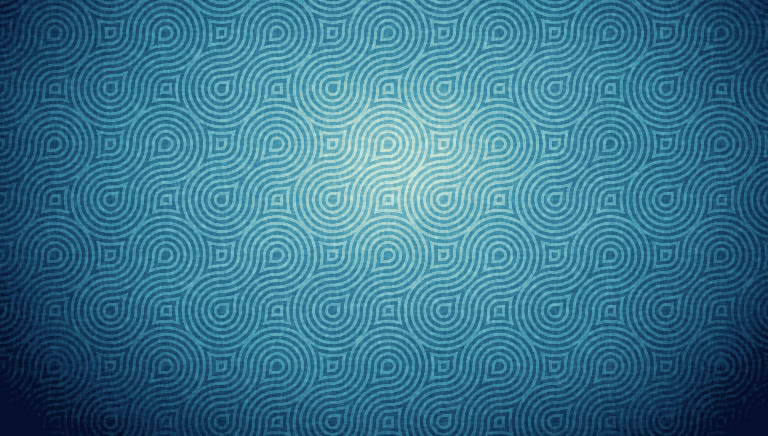
This pattern is drawn by a Shadertoy shader. Its source:

```glsl
// Concentric teardrops and rounded squares linked by flowing bands, on worn blue cloth.
// Square tiles carry arcs about two opposite corners; one tile in four inverts its
// arcs into a neck. A vignette, cellular grain and layered sines shade a colour ramp.

vec2 hash2(vec2 p) {
    p = vec2(dot(p, vec2(127.1, 311.7)), dot(p, vec2(269.5, 183.3)));
    return fract(sin(p) * 43758.5);
}

// Distance to the nearest scattered point
float cellular(vec2 p) {
    vec2 cell = floor(p), local = fract(p);
    float nearest = 2.0;
    for (int y = -1; y <= 1; y++)
        for (int x = -1; x <= 1; x++) {
            vec2 offset = vec2(x, y);
            nearest = min(nearest, length(offset + hash2(cell + offset) - local));
        }
    return nearest;
}

// 0 at teardrop centres, 1 at square centres
float bandField(vec2 grid) {
    vec2 parity = mod(floor(grid), 2.0);
    vec2 local = fract(grid);
    if (parity.x * parity.y > 0.5) local.x = 1.0 - local.x;
    float arc = min(length(local - vec2(1, 0)), length(local - vec2(0, 1)));
    return parity.x + parity.y < 0.5 ? 1.0 - arc : arc;
}

// Deep navy through teal to pale cream-blue
vec3 ramp(float t) {
    vec3 c = mix(vec3(0.02, 0.06, 0.17), vec3(0.07, 0.22, 0.35), smoothstep(-0.15, 0.22, t));
    c = mix(c, vec3(0.19, 0.47, 0.59), clamp((t - 0.2) / 0.4, 0.0, 1.0));
    c = mix(c, vec3(0.28, 0.60, 0.69), clamp((t - 0.6) / 0.2, 0.0, 1.0));
    c = mix(c, vec3(0.46, 0.72, 0.76), clamp((t - 0.8) / 0.2, 0.0, 1.0));
    return mix(c, vec3(0.80, 0.90, 0.84), clamp((t - 1.0) / 0.4, 0.0, 1.0));
}

void mainImage(out vec4 fragColor, in vec2 fragCoord) {
    vec2 uv = fragCoord / iResolution.y;
    float tile = 0.1274;

    // Eight crisp lines per tile, between solid centres
    float ring = (bandField((uv - vec2(0.2534, 0.797)) / tile) - 0.11) / 0.1164 + 1.0;
    float blur = 3.2 / (tile * iResolution.y);
    float toLine = abs(fract(ring + 0.5) - 0.5);
    float line = 1.0 - smoothstep(0.23 - blur, 0.23 + blur, toLine);
    line *= step(0.5, ring) * step(ring, 8.5);

    // Off-centre light and dark borders
    vec2 fromLight = fragCoord / iResolution.xy - vec2(0.51, 0.62);
    float falloff = dot(fromLight * vec2(1.0, 0.75), fromLight * vec2(1.0, 0.75));
    float tone = 0.87 - 3.3 * pow(falloff, 1.25) + 0.32 * exp(-50.0 * falloff);

    // Upright creases, crossing scratches and broad stains
    float creases = cellular(uv * vec2(150, 40)) - 0.47;
    float scratches = cellular(uv * vec2(35, 140) + 31.0) - 0.47;
    float grain = cellular(uv * 120.0) - 0.45;
    float stain = sin(uv.x * 9.0 + 2.0 * sin(uv.y * 7.0)) * sin(uv.y * 13.0 + sin(uv.x * 17.0));

    float contrast = mix(0.15, 0.32, smoothstep(0.0, 0.7, tone));
    tone += contrast * (line - 0.45);
    tone += 0.15 * creases + 0.15 * scratches + 0.08 * grain + 0.03 * stain;
    fragColor = vec4(ramp(tone), 1.0);
}
```
